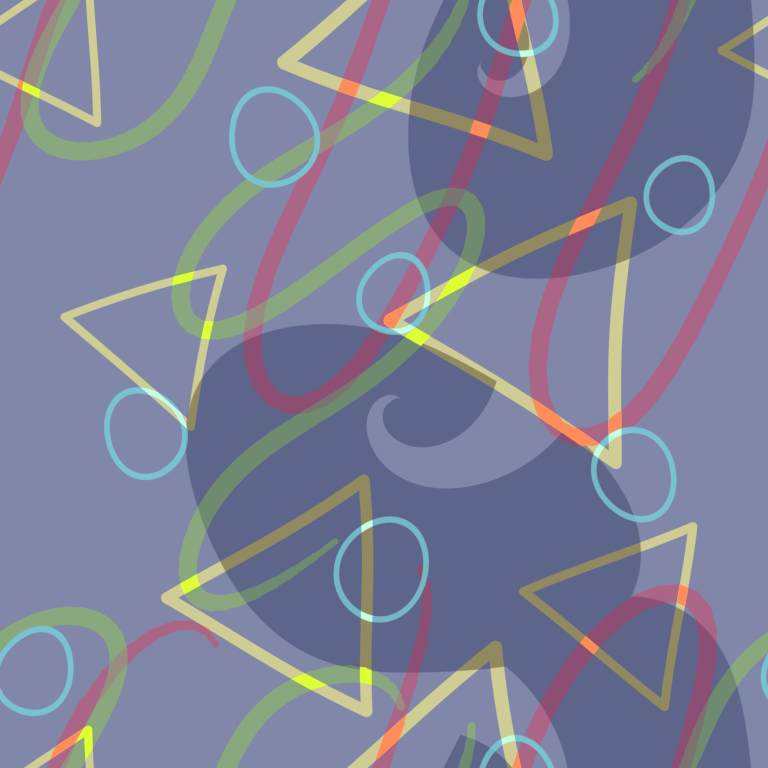
A WebGL 2 fragment shader for this pattern:

```glsl
#version 300 es
precision highp float;

uniform vec2 u_resolution;
out vec4 fragColor;

const float TAU = 6.2831853;

vec2 hash2(float n) {
    return fract(sin(vec2(n * 12.71 + 1.3, n * 31.17 + 4.1)) * 4375.85);
}

// Shortest offset on the repeating tile
vec2 wrap(vec2 offset) {
    return offset - round(offset);
}

mat2 rotation(float angle) {
    float c = cos(angle), s = sin(angle);
    return mat2(c, s, -s, c);
}

float cover(float dist) {
    float aa = 0.8 / u_resolution.y;
    return 1.0 - smoothstep(-aa, aa, dist);
}

float segment(vec2 p, vec2 a, vec2 b) {
    vec2 q = wrap(p - 0.5 * (a + b));
    vec2 halfway = 0.5 * (b - a);
    return length(q - halfway * clamp(dot(q, halfway) / dot(halfway, halfway), -1.0, 1.0));
}

// Meander: swings back and forth while drifting, with rounded turns
vec2 meander(float t, vec2 start, vec2 drift, vec2 swing, float rate, float phase) {
    float a = rate * t + phase;
    return start + drift * (t + 0.65 * sin(2.0 * a) / rate) + swing * cos(a);
}

float ribbon(vec2 p, vec2 start, vec2 drift, vec2 swing, float rate, float phase) {
    float dist = 1.0;
    vec2 previous = meander(0.0, start, drift, swing, rate, phase);
    for (int i = 1; i <= 80; i++) {
        float t = float(i) / 80.0;
        vec2 next = meander(t, start, drift, swing, rate, phase);
        float width = 0.0118 * min(1.0, 0.35 + 7.0 * min(t, 1.0 - t));
        dist = min(dist, segment(p, previous, next) - width);
        previous = next;
    }
    return dist;
}

// Tilted oval with a spiral tongue cut out of it
float swirl(vec2 p, vec2 center, float turn) {
    vec2 q = wrap(p - center) * rotation(turn);
    float r = max(length(q), 1e-4);
    float winding = atan(q.y, q.x) - log(r) / 0.6 - 2.97;
    float tongue = (abs(mod(winding + 0.5 * TAU, TAU) - 0.5 * TAU) - 0.59) * r * 0.51;
    vec2 e = rotation(0.43) * (q + vec2(0.0, 0.13));
    float bulge = 1.0 + 0.05 * sin(3.0 * atan(e.y, e.x) + 0.8);
    float oval = (length(e / vec2(0.31, 0.21)) - bulge) * 0.21;
    return max(oval, -max(tongue, 0.012 - r));
}

float triangles(vec2 p) {
    float dist = 1.0;
    for (int i = 0; i < 6; i++) {
        float row = float(i / 2);
        vec2 h = hash2(float(i) + 3.0);
        vec2 center = vec2(0.09 + 0.45 * float(i % 2) + 0.15 * row, 0.94 - 0.36 * row);
        center += 0.07 * (h - 0.5);
        float size = 0.09 + 0.12 * sqrt(h.x);
        float tilt = 0.5 * TAU + 0.7 * (h.y - 0.5);
        for (int k = 0; k < 3; k++) {
            float a = tilt + TAU * float(k) / 3.0;
            float b = a + TAU / 3.0;
            float side = segment(p, center + size * vec2(cos(a), sin(a)),
                                    center + size * vec2(cos(b), sin(b)));
            dist = min(dist, side - 0.043 * size);
        }
    }
    return dist;
}

float rings(vec2 p) {
    float dist = 1.0;
    for (int i = 0; i < 8; i++) {
        vec2 h = hash2(float(i) + 20.0);
        vec2 center = vec2(float(i), float(3 * i)) / 8.0 + vec2(0.07, 0.1) + 0.14 * (h - 0.5);
        vec2 q = wrap(p - center) * vec2(1.0, 0.9);
        float radius = 0.042 + 0.019 * h.x + 0.0015 * sin(3.0 * atan(q.y, q.x) + TAU * h.y);
        dist = min(dist, abs(length(q) - radius) - 0.0037);
    }
    return dist;
}

void main() {
    vec2 p = gl_FragCoord.xy / u_resolution;
    p += 0.006 * sin(TAU * (2.0 * p.yx + vec2(0.1, 0.4)));   // hand-drawn bend

    float shade = cover(min(swirl(p, vec2(0.52, 0.472), 0.0), swirl(p, vec2(0.635, 0.91), 1.6)));
    float red = cover(ribbon(p, vec2(0.37, 0.89), vec2(0.74, -0.1), vec2(0.16, 0.39), 12.57, 0.3));
    float green = cover(min(
        ribbon(p, vec2(0.43, 0.92), vec2(0.0, -0.62), vec2(0.19, 0.13), 11.0, 0.0),
        ribbon(p, vec2(0.41, -0.06), vec2(-0.55, 0.1), vec2(0.1, 0.18), 9.3, -0.6)));
    float yellow = cover(triangles(p));
    float cyan = cover(rings(p));

    // Each ink dims over the swirls and glows where it crosses another
    vec3 color = mix(vec3(0.505, 0.53, 0.66), vec3(0.365, 0.395, 0.54), shade);
    color = mix(color, mix(vec3(0.67, 0.40, 0.53), vec3(0.55, 0.31, 0.45), shade), red);
    color = mix(color, mix(vec3(0.54, 0.66, 0.49), vec3(0.43, 0.545, 0.435), shade), green * (1.0 - 0.4 * red));
    color = mix(color, mix(vec3(0.81, 0.80, 0.58), vec3(0.57, 0.54, 0.38), shade), yellow);
    color = mix(color, vec3(1.0, 0.55, 0.35), yellow * red);
    color = mix(color, vec3(0.87, 1.0, 0.2), yellow * green);
    color = mix(color, mix(vec3(0.47, 0.76, 0.82), vec3(0.45, 0.72, 0.77), shade), cyan);
    color = mix(color, vec3(0.78, 1.0, 0.88), cyan * yellow);
    fragColor = vec4(color, 1.0);
}
```
